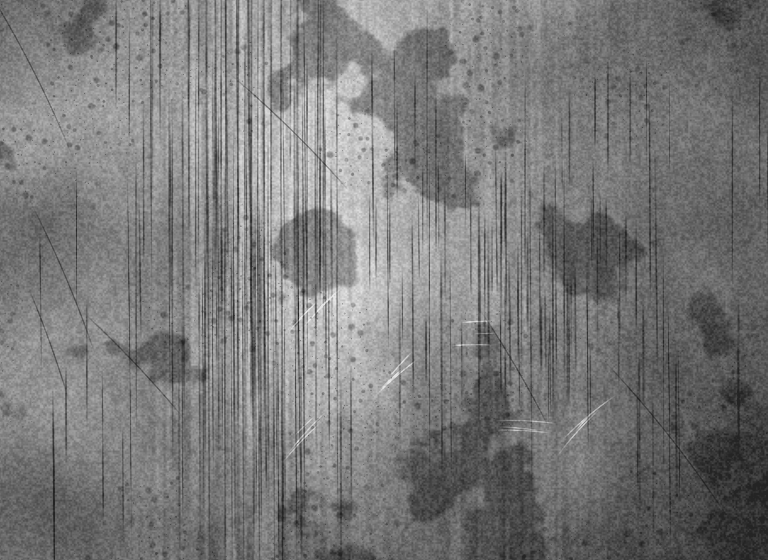
A WebGL 1 fragment shader for this texture:

```glsl
precision highp float;
// Worn grey metal plate with vertical scratches, stains, pits and pale scuffs.
uniform vec2 u_resolution;

float hash(vec2 p) {
  vec3 q = fract(p.xyx * 0.1031);
  q += dot(q, q.yzx + 33.33);
  return fract((q.x + q.y) * q.z);
}

float noise(vec2 p) {
  vec2 i = floor(p), f = fract(p);
  f = f * f * (3.0 - 2.0 * f);
  return mix(mix(hash(i), hash(i + vec2(1, 0)), f.x),
             mix(hash(i + vec2(0, 1)), hash(i + 1.0), f.x), f.y);
}

float fbm(vec2 p) {
  float sum = 0.0, amp = 0.5;
  for (int i = 0; i < 6; i++) {
    sum += amp * noise(p);
    p = mat2(1.6, 1.2, -1.2, 1.6) * p + 7.3;
    amp *= 0.5;
  }
  return sum;
}

float bell(float x, float centre, float width) {
  float t = (x - centre) / width;
  return exp(-t * t);
}

// Cellular specks: one randomly sized pit per cell.
float pits(vec2 p) {
  vec2 cell = floor(p);
  float pit = 0.0;
  for (int y = -1; y <= 1; y++)
    for (int x = -1; x <= 1; x++) {
      vec2 id = cell + vec2(x, y);
      vec2 centre = id + vec2(hash(id + 3.0), hash(id + 71.0));
      float radius = 0.08 + 0.4 * pow(hash(id + 19.0), 4.0);
      pit = max(pit, 1.0 - smoothstep(radius * 0.4, radius, distance(p, centre)));
    }
  return pit;
}

// One layer of vertical scratches, one per column, crowded into two bands.
float scratches(vec2 p, float columns, float seed, float pixel) {
  float x = p.x * columns + 0.25 * sin(p.y * 2.5 + seed);
  vec2 id = vec2(floor(x), seed);
  float left = bell(id.x / columns, 0.43, 0.15);
  float middle = bell(id.x / columns, 0.9, 0.24);
  float present = step(hash(id), 0.1 + 0.62 * left + 0.4 * middle);
  float centre = mix(0.1 + 0.85 * hash(id + 11.0), 0.5, 0.5 * middle);
  float reach = 0.07 + 0.3 * hash(id + 23.0) * hash(id + 31.0) + 0.2 * left;
  float ends = 1.0 - smoothstep(reach * 0.5, reach, abs(p.y - centre));
  float wear = 0.3 + 0.8 * noise(vec2(id.x * 3.7 + seed, p.y * 18.0));
  float d = abs(fract(x) - 0.35 - 0.3 * hash(id + 47.0)) / columns;
  float width = 0.0008 + 0.0014 * hash(id + 59.0);
  return present * ends * wear * (1.0 - smoothstep(width * 0.3, width + 0.5 * pixel, d));
}

// A thin, slightly bowed stroke with tapered ends.
float stroke(vec2 p, float angle, float reach, float bend, float pixel) {
  float c = cos(angle), s = sin(angle);
  p = vec2(c * p.x + s * p.y, c * p.y - s * p.x);
  float d = abs(p.y + bend * p.x * p.x);
  return (1.0 - smoothstep(0.0004, 0.001 + pixel * 0.6, d))
       * (1.0 - smoothstep(reach * 0.5, reach, abs(p.x)));
}

void main() {
  vec2 p = gl_FragCoord.xy / u_resolution.y;
  float pixel = 1.0 / u_resolution.y;

  // Broad light: bright centre, dark right side, lower edge and corner.
  float tone = 0.53 + 0.23 * bell(p.x, 0.6, 0.3) * bell(p.y, 0.66, 0.38);
  tone -= 0.2 * smoothstep(0.85, 1.35, p.x);
  tone -= 0.13 * (1.0 - smoothstep(0.0, 0.45, p.y));
  tone -= 0.14 * (1.0 - smoothstep(0.05, 0.3, distance(p, vec2(0.0, 1.0))));

  // Clouding, ragged stains and pits.
  float cloud = fbm(p * 4.0 + 2.7);
  tone += 0.36 * (cloud - 0.49);
  float stain = fbm(p * 5.5 + vec2(31.0, 14.0));
  tone *= 1.0 - 0.3 * smoothstep(0.61, 0.66, stain);
  tone *= 1.0 - 0.28 * pits(p * 55.0) * smoothstep(0.45, 0.65, fbm(p * 7.0 + 53.0));

  // Brushed streaks and vertical scratches.
  float brushed = bell(p.x, 0.43, 0.16) + 0.5 * bell(p.x, 0.9, 0.25);
  tone += 0.2 * brushed * (noise(vec2(p.x * 160.0, p.y * 4.0)) - 0.5);
  for (int i = 0; i < 4; i++) {
    float layer = float(i);
    tone *= 1.0 - 0.5 * scratches(p, 50.0 + 40.0 * layer, 5.0 + 13.0 * layer, pixel);
  }

  // Long dark diagonals.
  for (int i = 0; i < 7; i++) {
    vec2 id = vec2(i, 83.0);
    vec2 centre = vec2(1.3 * hash(id), hash(id + 5.0));
    float angle = -0.75 - 0.6 * hash(id + 9.0);
    tone *= 1.0 - 0.35 * stroke(p - centre, angle, 0.1 + 0.2 * hash(id + 17.0), 0.25, pixel);
  }

  // Pale scuffs in groups of three, mostly in the lower half.
  for (int i = 0; i < 18; i++) {
    vec2 id = vec2(i, 29.0), group = vec2(floor(float(i) / 3.0), 41.0);
    vec2 centre = vec2(0.3 + 0.85 * hash(group), 0.1 + 0.45 * hash(group + 7.0));
    centre += 0.05 * (vec2(hash(id), hash(id + 13.0)) - 0.5);
    float angle = 0.75 * step(0.35, hash(group + 3.0)) + 0.2 * (hash(id + 21.0) - 0.5);
    float mark = stroke(p - centre, angle, 0.02 + 0.06 * hash(id + 37.0), 0.8, pixel);
    tone += 0.3 * mark * (0.4 + 0.6 * noise(p * 90.0));
  }

  // Fine grain.
  tone += 0.13 * (noise(p * 330.0) - 0.5) + 0.07 * (noise(p * 150.0 + 9.0) - 0.5);
  gl_FragColor = vec4(vec3(clamp(tone, 0.14, 0.9)), 1.0);
}
```
